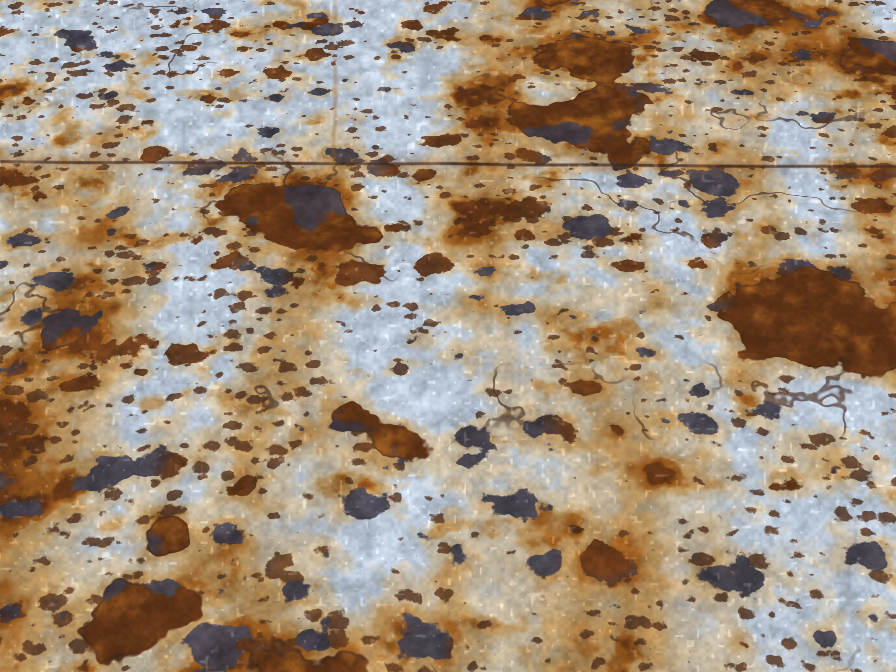
Give the GLSL for this texture, as a Shadertoy shader.

```glsl
const vec3 BLUE_WHITE = vec3(0.73, 0.78, 0.84);
const vec3 CREAM = vec3(0.76, 0.71, 0.62);
const vec3 TAN = vec3(0.70, 0.56, 0.36);
const vec3 ORANGE = vec3(0.57, 0.34, 0.12);
const vec3 BROWN = vec3(0.37, 0.20, 0.09);
const vec3 SLATE = vec3(0.25, 0.24, 0.29);
const vec3 UMBER = vec3(0.26, 0.17, 0.13);
const vec2 VANISHING = vec2(0.75, 2.2);
const float PATCH_CELLS = 4.0;
const float CHIP_CELLS = 14.0;
const float SPECK_CELLS = 38.0;
const float SEAM_HEIGHT = 0.76;
const float SEAM_WIDTH = 0.0022;
const float GRAIN = 0.24;

float hash(vec2 p) {
    vec3 a = fract(p.xyx * 0.1031);
    a += dot(a, a.yzx + 33.33);
    return fract((a.x + a.y) * a.z);
}

float noise(vec2 p) {
    vec2 i = floor(p), f = fract(p);
    f = f * f * (3.0 - 2.0 * f);
    float low = mix(hash(i), hash(i + vec2(1, 0)), f.x);
    float high = mix(hash(i + vec2(0, 1)), hash(i + vec2(1, 1)), f.x);
    return mix(low, high, f.y);
}

float fbm(vec2 p) {
    float sum = 0.0, amp = 0.5;
    for (int i = 0; i < 5; i++) {
        sum += amp * noise(p);
        p = mat2(1.6, 1.2, -1.2, 1.6) * p + 17.3;
        amp *= 0.5;
    }
    return sum / 0.97;
}

// Distance to ragged islands, one per cell, with radii between the limits
float islands(vec2 g, float seed, float minRadius, float maxRadius, float rough) {
    vec2 cell = floor(g);
    float d = 2.0;
    for (int y = -1; y <= 1; y++)
    for (int x = -1; x <= 1; x++) {
        vec2 c = cell + vec2(x, y);
        vec2 jitter = vec2(hash(c + seed), hash(c + seed + 41.7));
        vec2 o = g - c - mix(vec2(0.15), vec2(0.85), jitter);
        float radius = mix(minRadius, maxRadius, hash(c + seed + 83.1));
        d = min(d, length(o * vec2(0.85, 1.15)) - radius);
    }
    return d + rough * (fbm(g * 2.6 + seed) - 0.5);
}

// Paint colour from clean (0) to fully rusted (1)
vec3 stainRamp(float t) {
    vec3 c = mix(BLUE_WHITE, CREAM, smoothstep(0.08, 0.32, t));
    c = mix(c, TAN, smoothstep(0.32, 0.60, t));
    c = mix(c, ORANGE, smoothstep(0.60, 0.88, t));
    return mix(c, BROWN, smoothstep(0.88, 1.15, t));
}

void mainImage(out vec4 fragColor, in vec2 fragCoord) {
    vec2 p = fragCoord / iResolution.y;
    float px = 1.0 / iResolution.y;

    // Sheet receding towards the top
    float depth = 1.5 / (VANISHING.y - p.y);
    vec2 q = vec2((p.x - VANISHING.x) * depth, 2.4 * depth) + 5.0;

    float fine = fbm(q * 38.0);
    float mottle = fbm(q * 13.0 + 3.0);
    float streak = fbm(q * vec2(8.0, 1.6) + 0.5 * mottle);
    float broad = fbm(q * 2.7 + 9.0);

    // Three sizes of flaked areas
    float patchD = islands(q * PATCH_CELLS, 7.0, -0.12, 0.43, 0.85);
    patchD += 0.14 * smoothstep(0.9, 0.2, p.x);
    float chipD = islands(q * CHIP_CELLS, 23.0, -0.28, 0.34, 0.8);
    chipD += 0.5 * (0.5 - broad);
    float speckD = islands(q * SPECK_CELLS, 51.0, -0.30, 0.30, 0.7);
    speckD += 0.9 * (0.52 - mottle);

    // Stained paint with run-off streaks and halos
    float stain = 0.27 + 1.4 * (streak - 0.5) + 0.5 * (broad - 0.5);
    stain += 0.5 * (mottle - 0.5) + 0.35 * (fine - 0.5);
    stain += 0.42 * smoothstep(0.38, -0.05, patchD);
    stain += 0.20 * smoothstep(0.45, 0.0, chipD);
    stain += 0.45 * smoothstep(0.60, 0.80, fbm(q * 16.0 + 31.0));
    stain -= 0.24 * smoothstep(0.75, 0.0, length((p - vec2(0.35, 0.95)) * vec2(1.0, 1.8)));
    vec3 color = stainRamp(stain);

    // Hairline cracks
    float crack = abs(fbm(q * 6.0 + 60.0) - 0.5);
    float crackMask = smoothstep(0.52, 0.68, fbm(q * 5.0 + 77.0));
    color = mix(color, UMBER, 0.65 * crackMask * smoothstep(0.012, 0.003, crack));

    // Small dark flakes
    float speck = smoothstep(1.2, -1.2, speckD / (px * SPECK_CELLS));
    color = mix(color, mix(UMBER, BROWN, fine), 0.8 * speck);
    float chip = smoothstep(1.5, -1.5, chipD / (px * CHIP_CELLS));
    float chipTone = smoothstep(0.4, 0.6, noise(q * 9.0 + 12.0));
    color = mix(color, mix(BROWN, SLATE, chipTone) * (0.75 + 0.5 * fine), 0.92 * chip);

    // Large bare patches: rust with islands of slate and a dark rim
    float bare = smoothstep(2.0, -2.0, patchD / (px * PATCH_CELLS));
    vec3 rust = mix(BROWN, ORANGE, smoothstep(0.42, 0.75, 0.5 * (mottle + fine)));
    float scale = smoothstep(0.54, 0.58, fbm(q * 6.5 + 45.0));
    rust = mix(rust, SLATE * (0.7 + 0.6 * mottle), 0.85 * scale);
    color = mix(color, rust, bare);
    float rim = smoothstep(0.025, 0.0, abs(patchD + 0.012));
    color = mix(color, UMBER, 0.6 * rim * smoothstep(0.35, 0.6, mottle));

    // Plate seam and the faint upright joint above it
    float seamY = p.y - SEAM_HEIGHT + 0.006 * p.x + 0.004 * (noise(p * 9.0) - 0.5);
    float seam = smoothstep(SEAM_WIDTH + px, SEAM_WIDTH - px, abs(seamY));
    color = mix(color, ORANGE, 0.4 * smoothstep(0.022, 0.0, abs(seamY)) * mottle);
    color = mix(color, UMBER, seam * (0.5 + 0.45 * noise(p * 25.0)));
    float joint = smoothstep(0.006, 0.0, abs(p.x - 0.497 + 0.01 * (mottle - 0.5)));
    color = mix(color, ORANGE, 0.6 * joint * step(0.0, seamY) * streak);

    // Gritty surface and pale flecks
    float grit = 0.5 * (noise(p * 190.0) + noise(p * 95.0 + 8.0));
    color *= 1.0 + GRAIN * (grit - 0.5) + 0.35 * (fine - 0.5);
    color += 0.12 * smoothstep(0.80, 0.95, noise(p * 130.0 + 20.0)) * (1.0 - bare);

    fragColor = vec4(clamp(color, 0.0, 1.0), 1.0);
}
```
